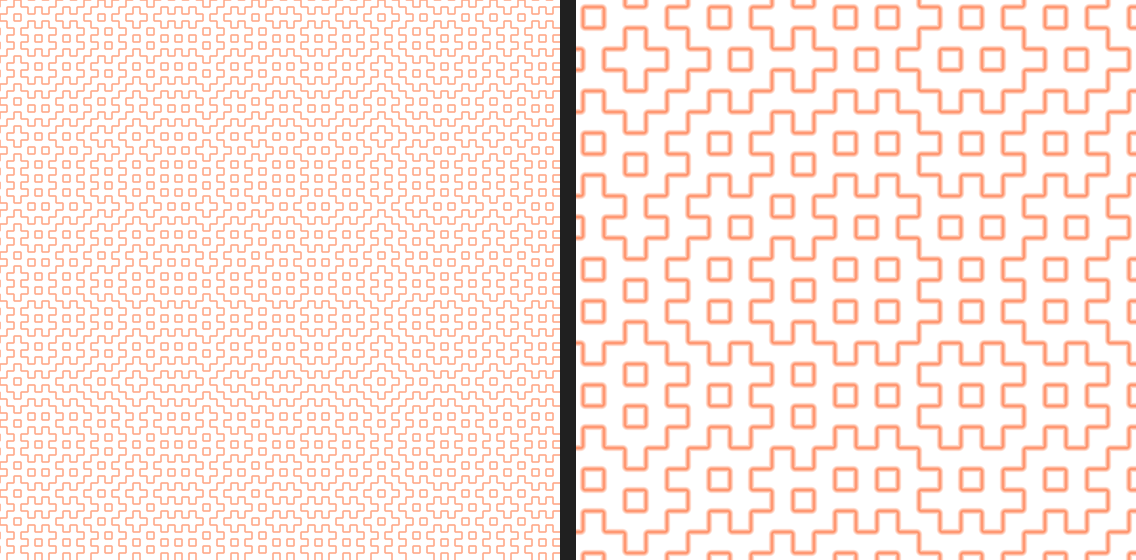
Left, the full canvas; right, a detail of the centre.
This pattern is drawn by a WebGL 2 fragment shader. Its source:

```glsl
#version 300 es
precision highp float;

uniform vec2 u_resolution;
out vec4 outColor;

const float CELLS = 80.0;          // stitch lengths across the canvas
const float LINE_WIDTH = 0.161;    // in cells
const float CORNER_RADIUS = 0.12;  // in cells
const float EDGE_SOFTNESS = 0.1875; // in cells
const uint SEED = 29u;
const vec3 PAPER = vec3(1.0);
const vec3 THREAD = vec3(1.0, 0.498, 0.314);

// Random 0 or 1 for one thread line, shared by rows and columns
int startBit(int line) {
    uint h = uint(line + 1) * 40503u + SEED * 7919u;
    h = (h ^ (h >> 15)) * 0x2c1b3c6du;
    h = (h ^ (h >> 12)) * 0x297a2d39u;
    h ^= h >> 15;
    return int(h & 1u);
}

// Direction (+1 or -1) in which a stitch leaves a grid point
float stitchDirection(int along, int line) {
    return ((along + startBit(line)) & 1) == 0 ? 1.0 : -1.0;
}

// Distance to a rounded right angle whose arms run along +x and +y
float cornerDistance(vec2 p, float radius) {
    vec2 a = radius - p;
    return abs(length(max(a, 0.0)) + min(max(a.x, a.y), 0.0) - radius);
}

// Distance to a single arm along +x
float armDistance(vec2 p) {
    return p.x > 0.0 ? abs(p.y) : 1.0;
}

void main() {
    // Grid counted from the upper left, so rows mirror columns
    float scale = CELLS / min(u_resolution.x, u_resolution.y);
    vec2 grid = vec2(gl_FragCoord.x, u_resolution.y - gl_FragCoord.y) * scale;

    // Each grid point joins one horizontal and one vertical stitch
    vec2 nearest = floor(grid + 0.5);
    ivec2 id = ivec2(nearest);
    vec2 arms = vec2(stitchDirection(id.x, id.y), stitchDirection(id.y, id.x));
    vec2 local = (grid - nearest) * arms;

    // The far right and bottom borders carry no thread of their own
    ivec2 last = ivec2(u_resolution * scale + 0.5);
    float d = cornerDistance(local, CORNER_RADIUS);
    if (id.x >= last.x) d = armDistance(local);
    else if (id.y >= last.y) d = armDistance(local.yx);

    // Soft-edged stroke, never sharper than one output sample
    float soft = max(EDGE_SOFTNESS, scale);
    float coverage = clamp(0.5 + (0.5 * LINE_WIDTH - d) / soft, 0.0, 1.0);

    outColor = vec4(mix(PAPER, THREAD, coverage), 1.0);
}
```
